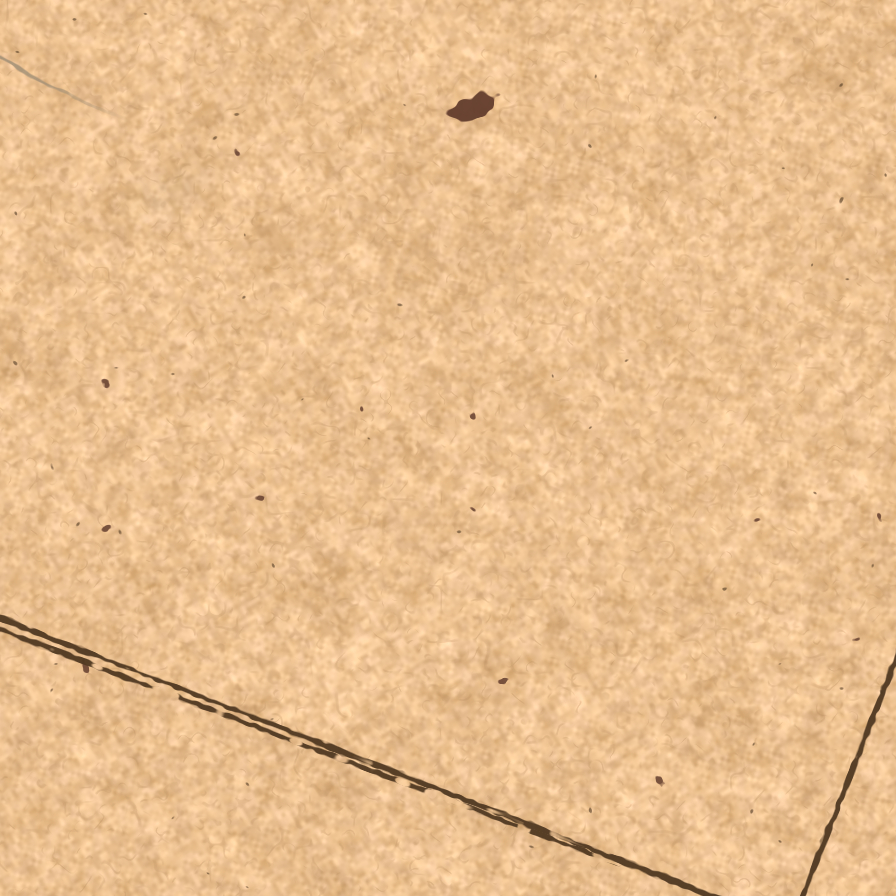
Reproduce this texture procedurally as a Shadertoy shader.

```glsl
// Aged kraft paper: layered value noise makes the mottled grain, thin noise
// contours make the fibres, and hashed cells scatter the specks.
// Rough, broken ink strokes, a grey crease and a blot are distance functions.

const vec3 PAPER = vec3(0.928, 0.758, 0.568);
const vec3 FIBRE = vec3(0.72, 0.55, 0.37);
const vec3 INK = vec3(0.31, 0.22, 0.13);
const vec3 BLOT = vec3(0.39, 0.24, 0.18);
const vec3 CREASE = vec3(0.60, 0.54, 0.45);

float hash(vec2 p) {
    return fract(sin(dot(p, vec2(127.1, 311.7))) * 43758.5453);
}

float noise(vec2 p) {
    vec2 cell = floor(p), f = fract(p);
    f = f * f * (3.0 - 2.0 * f);
    float low = mix(hash(cell), hash(cell + vec2(1, 0)), f.x);
    float high = mix(hash(cell + vec2(0, 1)), hash(cell + vec2(1, 1)), f.x);
    return mix(low, high, f.y);
}

vec2 rotate(vec2 p, float angle) {
    float c = cos(angle), s = sin(angle);
    return vec2(c * p.x + s * p.y, c * p.y - s * p.x);
}

float segmentDistance(vec2 p, vec2 a, vec2 b) {
    vec2 ab = b - a;
    float t = clamp(dot(p - a, ab) / dot(ab, ab), 0.0, 1.0);
    return length(p - a - ab * t);
}

// Coverage inside a signed distance, softened over the given width
float cover(float d, float soft) {
    return 1.0 - smoothstep(-soft, soft, d);
}

// Fine grain over a faint broad mottling, centred on zero
float grain(vec2 uv) {
    float sum = 0.0, weight = 0.20, scale = 24.0;
    for (int i = 0; i < 4; i++) {
        sum += weight * (noise(rotate(uv, float(i) * 0.7) * scale + float(i) * 17.3) - 0.5);
        weight *= 1.3;
        scale *= 2.05;
    }
    return sum;
}

// Short curved hairs: narrow noise contours kept only in patches
float fibres(vec2 uv, float scale, float seed) {
    vec2 p = uv * scale + seed;
    float contour = abs(noise(p) - 0.5);
    float patches = smoothstep(0.52, 0.85, noise(p * 1.3 + 41.7));
    return (1.0 - smoothstep(0.02, 0.11, contour)) * patches;
}

// Ragged stroke; gaps from 0 (solid) to 1 (nearly erased)
float stroke(vec2 uv, vec2 a, vec2 b, float halfWidth, float gaps, float soft) {
    vec2 dir = normalize(b - a);
    vec2 q = vec2(dot(uv - a, dir), dot(uv - a, vec2(-dir.y, dir.x)));
    float rough = noise(q * vec2(130.0, 260.0) + a * 91.0) - 0.5;
    float swell = noise(vec2(q.x * 38.0, a.y * 57.0)) - 0.5;
    float d = segmentDistance(uv, a, b) - halfWidth * (1.0 + 1.0 * rough + 0.7 * swell);
    float wear = noise(vec2(q.x * 55.0, q.y * 120.0 + a.y * 83.0));
    return cover(d, soft) * smoothstep(gaps - 0.08, gaps + 0.08, wear + 0.08);
}

// One irregular dot in a random share of the cells
float specks(vec2 uv, float cells, float share, float radius, float soft) {
    vec2 id = floor(uv * cells);
    vec2 jitter = vec2(hash(id + 3.1), hash(id + 8.6));
    vec2 offset = uv - (id + 0.25 + 0.5 * jitter) / cells;
    offset = rotate(offset, 6.28 * hash(id + 5.9)) * vec2(0.75, 1.3);
    float size = radius * mix(0.5, 1.2, hash(id + 12.4));
    float d = length(offset) - size * (0.5 + noise(uv * 240.0));
    return cover(d, soft) * step(hash(id + 19.2), share);
}

float blot(vec2 uv, vec2 centre, vec2 radii, float angle, float soft) {
    vec2 q = rotate(uv - centre, angle) / radii;
    float d = length(q) - 0.5 - 0.8 * noise(uv * 95.0);
    return cover(d * min(radii.x, radii.y), soft);
}

void mainImage(out vec4 fragColor, in vec2 fragCoord) {
    vec2 uv = fragCoord / iResolution.xy;
    float soft = max(0.0011, 0.7 / iResolution.y);

    // Paper, with a slight drift between pink and yellow
    vec3 color = PAPER + grain(uv) * vec3(0.25, 0.26, 0.28);
    color += (noise(uv * 110.0 + 63.0) - 0.5) * vec3(0.008, 0.0, -0.035);
    float hairs = fibres(uv, 62.0, 5.0) + fibres(rotate(uv, 0.9), 95.0, 29.0);
    color = mix(color, FIBRE, 0.26 * min(hairs, 1.0));

    // Grey crease fading out from the left edge
    vec2 bend = uv + vec2(0.0, 0.010 * (noise(uv * 28.0) - 0.5));
    float crease = stroke(bend, vec2(-0.02, 0.942), vec2(0.15, 0.862), 0.0017, 0.25, soft);
    float smudge = blot(uv, vec2(0.19, 0.785), vec2(0.05, 0.025), 0.5, 0.02);
    color = mix(color, CREASE, 0.75 * crease * (1.0 - smoothstep(0.03, 0.16, uv.x)));
    color = mix(color, CREASE, 0.12 * smudge);

    // Scattered dirt and one larger blot
    color = mix(color, INK, 0.60 * specks(uv, 28.0, 0.07, 0.0017, soft));
    color = mix(color, BLOT, 0.85 * specks(uv + 0.37, 7.0, 0.22, 0.0042, soft));
    color = mix(color, BLOT, 0.95 * blot(uv, vec2(0.527, 0.88), vec2(0.026, 0.014), 0.42, soft));

    // Ruled ink: a long line, its broken double, and a steep line
    float ink = stroke(uv, vec2(-0.01, 0.314), vec2(0.81, -0.006), 0.0029, 0.16, soft);
    ink = max(ink, stroke(uv, vec2(-0.01, 0.301), vec2(0.70, 0.032), 0.0027, 0.42, soft));
    ink = max(ink, stroke(uv, vec2(1.01, 0.290), vec2(0.892, -0.01), 0.0029, 0.10, soft));
    color = mix(color, INK, 0.95 * ink);

    fragColor = vec4(clamp(color, 0.0, 1.0), 1.0);
}
```
